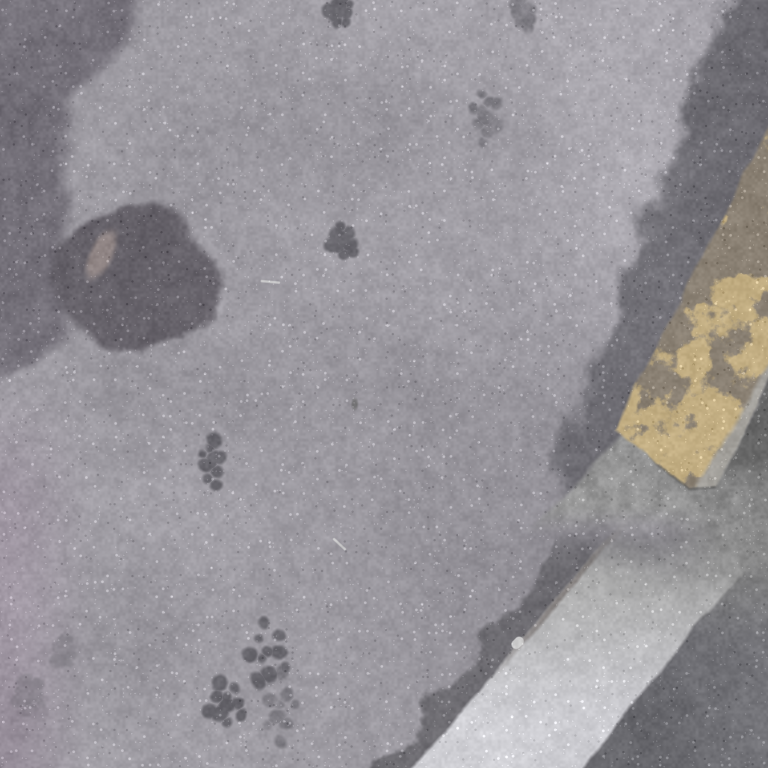
A WebGL 1 fragment shader for this texture:

```glsl
precision highp float;
// Worn asphalt with damp stains and blotchy prints, edged by a broken kerb,
// ochre above and pale below. Half planes, ellipses and spiral blob clusters
// are warped by value noise, then grain is added.
uniform vec2 u_resolution;

float hash(vec2 p) {
  vec3 q = fract(p.xyx * 0.1031);
  q += dot(q, q.yzx + 33.33);
  return fract((q.x + q.y) * q.z);
}

float noise(vec2 p) {
  vec2 i = floor(p), f = fract(p);
  f = f * f * (3.0 - 2.0 * f);
  return mix(mix(hash(i), hash(i + vec2(1, 0)), f.x),
             mix(hash(i + vec2(0, 1)), hash(i + vec2(1, 1)), f.x), f.y);
}

// Layered noise, centred near zero
float fbm(vec2 p) {
  float sum = -0.48, amp = 0.5;
  for (int i = 0; i < 5; i++) {
    sum += amp * noise(p);
    p = mat2(1.6, 1.2, -1.2, 1.6) * p + 7.3;
    amp *= 0.5;
  }
  return sum;
}

// Signed distance to the line a-b, positive on its right-hand side
float rightOf(vec2 p, vec2 a, vec2 b) {
  vec2 e = normalize(b - a);
  return dot(p - a, vec2(e.y, -e.x));
}

float inside(float d, float soft) { return 1.0 - smoothstep(-soft, soft, d); }

float below(float y, float lo, float hi) { return 1.0 - smoothstep(lo, hi, y); }

float ellipse(vec2 p, vec2 r) { return (length(p / r) - 1.0) * min(r.x, r.y); }

float streak(vec2 p, vec2 a, vec2 e, float r) {
  float t = clamp(dot(p - a, e) / dot(e, e), 0.0, 1.0);
  return inside(length(p - a - e * t) - r, 0.0012);
}

// Cluster of round damp blobs laid on a spiral
float damp(vec2 p, float x, float y, float w, float h) {
  float d = 1.0;
  for (int i = 0; i < 10; i++) {
    float k = float(i), a = k * 2.4 + x * 40.0;
    vec2 o = vec2(x + w * sqrt(k * 0.1) * cos(a), y + h * sqrt(k * 0.1) * sin(a));
    d = min(d, length(p - o) - 0.009 * (0.6 + 0.6 * hash(vec2(x, y) * 91.0 + k)));
  }
  return inside(d, 0.003);
}

// Scattered grit, one soft speck in a share of the cells
float grit(vec2 p, float share) {
  vec2 i = floor(p), o = 0.3 + 0.4 * vec2(hash(i + 3.1), hash(i + 8.7));
  return step(1.0 - share, hash(i)) * below(length(fract(p) - o), 0.08, 0.3);
}

void main() {
  vec2 p = gl_FragCoord.xy / u_resolution;
  float broad = fbm(p * 6.0), fine = fbm(p * 70.0);
  vec2 warp = vec2(fbm(p * 22.0), fbm(p * 22.0 + 40.0));
  vec2 q = p + warp * 0.035, r = p + warp * 0.012;

  // Dry asphalt
  vec2 pool = p - vec2(0.84, 0.86), dim = p - vec2(0.7, 0.3);
  vec3 col = vec3(0.615, 0.605, 0.632) + broad * 0.09;
  col += 0.05 * exp(-14.0 * dot(pool, pool)) - 0.058 * exp(-16.0 * dot(dim, dim));
  col -= vec3(0.01, 0.035, 0.015) * below(p.x, 0.0, 0.14) * below(p.y, 0.3, 0.55);

  // Wet ground on the left, with its rounded spill and a stone
  float bank = 0.09 + 0.085 * smoothstep(0.86, 0.97, p.y) - 0.11 * below(p.y, 0.48, 0.57);
  col = mix(col, vec3(0.435, 0.42, 0.455) + broad * 0.15, 0.93 * inside(q.x - bank, 0.018));
  float spill = ellipse(q - vec2(0.178, 0.639), vec2(0.106, 0.091));
  col = mix(col, vec3(0.385, 0.37, 0.4) + broad * 0.06, 0.92 * inside(spill, 0.007));
  vec2 s = r - vec2(0.134, 0.668);
  col = mix(col, vec3(0.61, 0.56, 0.55), 0.8 * inside(ellipse(s - vec2(s.y * 0.4, 0), vec2(0.015, 0.029)), 0.005));

  // Damp margins beside both lengths of kerb
  float margin = rightOf(q + warp * 0.04, vec2(0.71, 0.37), vec2(0.945, 1));
  col = mix(col, vec3(0.415, 0.41, 0.435) + broad * 0.1,
    0.93 * smoothstep(-0.012, 0.014, margin) * smoothstep(0.35, 0.38, q.y));
  float kerbLeft = rightOf(r, vec2(0.814, 0.326), vec2(0.54, 0));
  float shade = inside(kerbLeft - 0.036 + warp.x * 0.07, 0.006) * below(p.y, 0.27, 0.325);
  col = mix(col, vec3(0.4, 0.395, 0.415), 0.85 * shade);

  // Blotchy prints, dark then faint
  float dark = max(damp(r, 0.447, 0.685, 0.016, 0.021), damp(r, 0.275, 0.397, 0.015, 0.034));
  dark = max(dark, damp(r, 0.441, 0.985, 0.017, 0.018));
  dark = max(dark, damp(r, 0.294, 0.083, 0.025, 0.032));
  dark = max(dark, damp(r, 0.35, 0.15, 0.03, 0.045));
  float faint = max(damp(r, 0.632, 0.85, 0.017, 0.042), damp(r, 0.365, 0.085, 0.025, 0.055));
  faint = max(faint, damp(r, 0.684, 0.985, 0.014, 0.02));
  faint = max(faint, 0.6 * damp(r, 0.083, 0.15, 0.014, 0.02));
  faint = max(faint, 0.5 * damp(r, 0.04, 0.095, 0.02, 0.025));
  col = mix(col, vec3(0.37, 0.365, 0.39), max(dark * 0.85, faint * (0.5 + fine)));

  // Broken joint and the rough ground behind the kerb
  float joint = rightOf(r, vec2(0.74, 0.363), vec2(0.8, 0.425));
  col = mix(col, vec3(0.59) + fine * 0.1,
    inside(-joint, 0.005) * smoothstep(0.3, 0.345, p.y) * below(p.y, 0.43, 0.45));
  col = mix(col, vec3(0.53) + fine * 0.1, smoothstep(0.84, 0.95, p.x) * below(p.y, 0.36, 0.44));
  float kerbRight = rightOf(r, vec2(0.759, 0), vec2(0.898, 0.173));
  col = mix(col, vec3(0.425, 0.425, 0.445) + broad * 0.1, inside(-kerbRight, 0.005) * below(p.y, 0.14, 0.29));

  // Pale kerb, fading into dust at its upper end
  float pale = inside(max(kerbLeft, kerbRight), 0.003) * below(p.y + 0.25 * (p.x - 0.814), 0.23, 0.335);
  col = mix(col, mix(vec3(0.81, 0.81, 0.83), vec3(0.66), smoothstep(0.04, 0.27, p.y)) + broad * 0.12, pale);
  col = mix(col, vec3(0.42, 0.39, 0.38), 0.6 * pale * inside(-kerbLeft - 0.007, 0.003) * smoothstep(0.1, 0.2, p.y));

  // Ochre kerb with worn paint and a grey outer face
  float gap = rightOf(r, vec2(0.935, 0.368), vec2(1, 0.498));
  col = mix(col, vec3(0.4), inside(-gap, 0.004) * smoothstep(0.36, 0.41, p.y));
  float foot = max(rightOf(r, vec2(0.8, 0.44), vec2(0.898, 0.366)), 0.366 - r.y);
  float inner = max(rightOf(r, vec2(1, 0.83), vec2(0.8, 0.44)), gap);
  float wear = smoothstep(0.0, 0.12, fbm(p * 32.0) - 0.02 + 0.25 * smoothstep(0.5, 0.82, p.y) + 0.1 * smoothstep(-0.05, 0.0, inner));
  vec3 paint = mix(vec3(0.76, 0.68, 0.51), vec3(0.5, 0.47, 0.44), wear * 0.85);
  float face = inside(-rightOf(r, vec2(0.905, 0.366), vec2(1, 0.52)), 0.005);
  col = mix(col, vec3(0.25), 0.6 * inside(abs(foot) - 0.002, 0.003) * inside(inner, 0.003) * smoothstep(0.83, 0.87, p.x));
  col = mix(col, mix(paint, vec3(0.64, 0.63, 0.61), face), inside(max(inner, foot), 0.003));

  // Straws, pebble and a dark speck, then grit and grain
  float straw = max(streak(p, vec2(0.341, 0.634), vec2(0.022, -0.002), 0.0015),
                    streak(p, vec2(0.435, 0.298), vec2(0.014, -0.013), 0.0015));
  straw = max(straw, streak(p, vec2(0.672, 0.161), vec2(0.004), 0.006));
  col = mix(col, vec3(0.82), straw * 0.9);
  col = mix(col, vec3(0.39), 0.75 * inside(ellipse(p - vec2(0.462, 0.474), vec2(0.004, 0.007)), 0.002));
  col += 0.15 * grit(p * 110.0, 0.09) + 0.08 * grit(p * 190.0 + 70.0, 0.12) - 0.09 * grit(p * 130.0 + 92.0, 0.07);
  gl_FragColor = vec4(col + fine * 0.09 + (noise(p * 260.0) - 0.5) * 0.055, 1.0);
}
```
